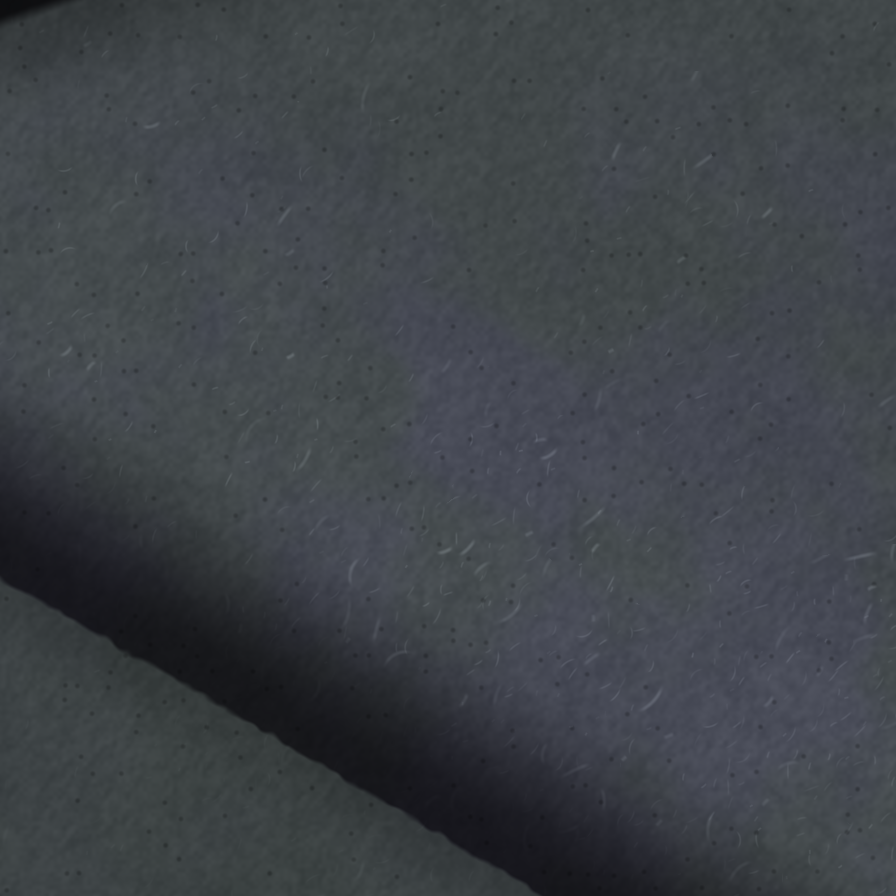
Write a WebGL 1 fragment shader that draws this texture.

```glsl
precision highp float;
// Dark slate felt folded over itself, with a diagonal crease shadow and loose fibres.

uniform vec2 u_resolution;

const vec3 SHADOW = vec3(0.088, 0.088, 0.104);
const vec3 CLOTH = vec3(0.262, 0.276, 0.294);
const vec3 FLAP = vec3(0.243, 0.259, 0.270);
const vec3 BLUE_TINT = vec3(0.004, 0.002, 0.026);
const vec3 GREEN_TINT = vec3(-0.006, 0.004, -0.008);
const vec3 FIBRE = vec3(0.105, 0.110, 0.112);
const float CREASE_HEIGHT = 0.353;
const float CREASE_SLOPE = 0.56;
const float CREASE_BEND = 0.04;
const float SHADOW_REACH = 0.27;
const float EDGE_SOFT = 0.0035;
const float GRAIN = 0.055;
const float BLOTCH = 0.030;

float hash(vec2 p) {
  vec3 q = fract(vec3(p.xyx) * 0.1031);
  q += dot(q, q.yzx + 33.33);
  return fract((q.x + q.y) * q.z);
}

float noise(vec2 p) {
  vec2 i = floor(p);
  vec2 f = fract(p);
  f = f * f * (3.0 - 2.0 * f);
  return mix(mix(hash(i), hash(i + vec2(1.0, 0.0)), f.x),
             mix(hash(i + vec2(0.0, 1.0)), hash(i + 1.0), f.x), f.y);
}

float fbm(vec2 p) {
  float sum = 0.0;
  float gain = 0.5;
  for (int i = 0; i < 4; i++) {
    sum += gain * noise(p);
    p = mat2(1.6, 1.2, -1.2, 1.6) * p + 17.3;
    gain *= 0.5;
  }
  return sum / 0.9375;
}

// Short curved strands, one candidate per cell, mostly leaning up to the right.
float fibres(vec2 uv, float cells, float density, float seed) {
  vec2 p = uv * cells;
  vec2 home = floor(p);
  float cover = 0.0;
  for (int y = -1; y <= 1; y++) {
    for (int x = -1; x <= 1; x++) {
      vec2 cell = home + vec2(float(x), float(y));
      vec2 id = cell + seed;
      vec2 d = p - cell - vec2(hash(id + 3.1), hash(id + 7.7));
      float angle = 0.95 + 1.5 * (hash(id + 11.9) - 0.5);
      vec2 axis = vec2(cos(angle), sin(angle));
      float along = dot(d, axis);
      float across = dot(d, vec2(-axis.y, axis.x));
      across += (hash(id + 19.3) - 0.5) * along * along * 1.6;
      float span = mix(0.12, 0.6, hash(id + 23.7));
      float strand = smoothstep(0.10, 0.0, abs(across))
                   * smoothstep(span, span * 0.4, abs(along));
      float present = step(hash(id + 31.1), density);
      cover = max(cover, strand * present * mix(0.3, 1.0, hash(id + 41.3)));
    }
  }
  return cover;
}

// Small dark pits between the fibres.
float pits(vec2 uv, float cells) {
  vec2 p = uv * cells;
  vec2 id = floor(p);
  vec2 centre = 0.3 + 0.4 * vec2(hash(id + 53.0), hash(id + 61.0));
  float dotMask = smoothstep(0.26, 0.04, length(fract(p) - centre));
  return dotMask * step(0.90, hash(id + 71.0));
}

void main() {
  vec2 uv = gl_FragCoord.xy / u_resolution;
  float soft = max(EDGE_SOFT, 1.0 / u_resolution.y);

  // Height above the crease, with a slightly fuzzy rim
  float height = uv.y - CREASE_HEIGHT + CREASE_SLOPE * uv.x + CREASE_BEND * uv.x * uv.x;
  float rim = height + 0.007 * (noise(uv * 75.0) - 0.5);
  float upper = smoothstep(-soft, soft, rim);

  // Fold rising out of the shadow, then a faint broad sheen
  float wobble = 0.03 * (fbm(uv * 5.0) - 0.5);
  float lit = smoothstep(0.03, SHADOW_REACH, height + wobble + 0.012 * uv.x);
  vec3 fold = mix(SHADOW, CLOTH, lit);
  float sheen = (height - 0.38) / 0.20;
  fold += 0.020 * exp(-sheen * sheen) * vec3(0.9, 0.9, 1.1);

  // Dark gap and falloff in the top left corner
  float corner = 0.973 + 0.34 * uv.x - uv.y;
  fold *= mix(0.78, 1.0, smoothstep(0.0, 0.13, corner));
  fold = mix(vec3(0.055, 0.055, 0.065), fold, smoothstep(-0.010, 0.008, corner));

  // Flap in front
  vec3 flap = FLAP * mix(0.87, 1.0, smoothstep(0.0, 0.09, -height));
  vec3 color = mix(flap, fold, upper);
  float light = clamp(color.g / CLOTH.g, 0.0, 1.1);

  // Cloudy dye
  float dye = smoothstep(0.35, 0.68, fbm(uv * 6.0 + 4.7));
  float blueZone = mix(0.25, 1.0, upper) * smoothstep(1.05, 0.65, uv.y);
  color += light * mix(GREEN_TINT, BLUE_TINT, dye * blueZone);
  color += light * BLOTCH * (fbm(uv * 17.0 + 9.1) - 0.5);

  // Felt grain, stretched along the nap
  vec2 nap = vec2(uv.x * 0.6 + uv.y * 0.8, uv.y * 0.6 - uv.x * 0.8);
  float grain = 0.6 * noise(nap * vec2(85.0, 150.0)) + 0.4 * noise(uv * 210.0) - 0.5;
  color += light * GRAIN * grain;

  // Fibres gather across the middle and lower right
  float gather = smoothstep(0.9, 0.2, uv.y) * smoothstep(-0.3, 0.9, uv.x);
  float density = mix(0.06, 0.30, gather) * smoothstep(0.25, 0.7, fbm(uv * 4.0 + 21.0)) * 1.5;
  float strands = 0.9 * fibres(uv, 28.0, density * 0.7, 5.0)
                + 0.6 * fibres(uv, 52.0, density * 1.3, 83.0);
  color += light * light * FIBRE * strands * mix(0.4, 1.0, upper);
  color *= 1.0 - 0.22 * pits(uv, 62.0);

  gl_FragColor = vec4(clamp(color, 0.0, 1.0), 1.0);
}
```
